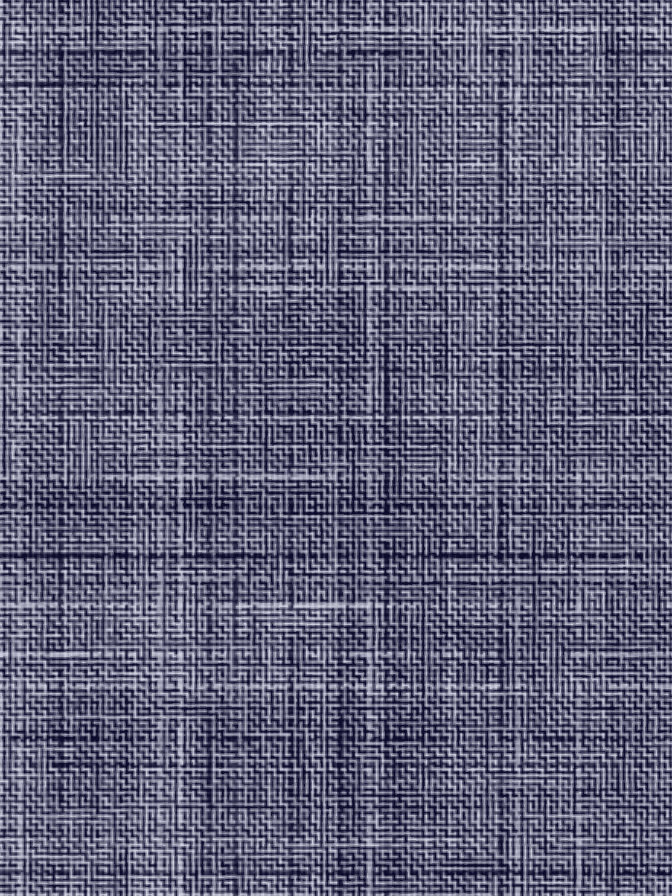
Write a Shadertoy shader that draws this texture.

```glsl
// Woven navy and pale grey suiting cloth: a fine irregular grid of hairlines and small steps.

const float YARNS_PER_HEIGHT = 308.0;
const vec3  NAVY = vec3(0.045, 0.042, 0.170);
const vec3  PALE = vec3(0.750, 0.752, 0.820);
const float DARK_YARN = -0.02;     // tone of the two yarn kinds, 0 navy to 1 pale
const float LIGHT_YARN = 0.96;
const float SHOW_THROUGH = 0.20;   // share of the covered yarn that stays visible
const float GROUP_SIZE = 9.0;      // yarns between slips of the colour order
const float YARN_VARIATION = 0.30; // random tone of single yarns
const float BAND_STRENGTH = 0.20;  // broad streaks
const float SLUB_STRENGTH = 0.28;  // changes along one yarn
const float FLOAT_BIAS = 1.7;      // how far streaks turn twill into hairlines
const float FLOAT_JITTER = 0.5;    // irregularity of single crossings
const float WOBBLE = 0.22;         // thread displacement, in yarns
const float SOFTNESS = 0.95;       // blur width, in yarns
const float CLOUD_STRENGTH = 0.07;
const int   TAPS = 4;

float hash(vec2 p) {
    vec3 q = fract(p.xyx * vec3(0.1031, 0.1030, 0.0973));
    q += dot(q, q.yzx + 33.33);
    return fract((q.x + q.y) * q.z);
}

vec2 gradient(vec2 cell) {
    float angle = 6.2832 * hash(cell);
    return vec2(cos(angle), sin(angle));
}

// Gradient noise, roughly -0.7 to 0.7
float noise(vec2 p) {
    vec2 i = floor(p), f = p - i;
    vec2 u = f * f * f * (f * (f * 6.0 - 15.0) + 10.0);
    vec2 e = vec2(1.0, 0.0);
    float low  = mix(dot(gradient(i), f), dot(gradient(i + e), f - e), u.x);
    float high = mix(dot(gradient(i + e.yx), f - e.yx),
                     dot(gradient(i + 1.0), f - 1.0), u.x);
    return mix(low, high, u.y);
}

// Streaks shared by neighbouring yarns, with a slow drift along them
float band(float yarn, float along, float seed) {
    return noise(vec2(yarn * 0.21 + seed, along * 0.009 + seed))
         + 0.7 * noise(vec2(yarn * 0.053 + seed, along * 0.004 + 7.3));
}

// Alternating colour order with irregular slips, plus the unevenness of spun yarn
float yarnTone(float yarn, float along, float seed) {
    float group = floor(yarn / GROUP_SIZE + 0.8 * noise(vec2(yarn * 0.07, seed)));
    float slip = step(0.5, hash(vec2(group, seed)));
    float isLight = mod(yarn + slip, 2.0);
    float tone = mix(DARK_YARN, LIGHT_YARN, isLight);
    tone += YARN_VARIATION * (hash(vec2(yarn, seed + 3.0)) - 0.5);
    tone += BAND_STRENGTH * band(yarn, along, seed);
    return tone + SLUB_STRENGTH * noise(vec2(yarn * 5.37 + seed, along * 0.23));
}

// Narrow groups of threads that ride on top of the crossing set
float lift(float yarn, float along, float seed) {
    return noise(vec2(yarn * 0.29 + seed, along * 0.028 + seed));
}

// Two-up two-down twill, broken by lifted threads and loose crossings
float weave(vec2 p) {
    vec2 cell = floor(p);
    float warp = yarnTone(cell.x, p.y, 11.0);
    float weft = yarnTone(cell.y, p.x, 47.0);
    float twill = mod(cell.x - cell.y, 4.0) < 2.0 ? 0.5 : -0.5;
    float bias = FLOAT_BIAS * (lift(cell.x, cell.y, 5.3) - lift(cell.y, cell.x, 31.7));
    bias += FLOAT_JITTER * (hash(cell + 17.0) - 0.5);
    float warpOnTop = smoothstep(-0.25, 0.25, twill + bias);
    return mix(weft, warp, mix(SHOW_THROUGH, 1.0 - SHOW_THROUGH, warpOnTop));
}

void mainImage(out vec4 fragColor, in vec2 fragCoord) {
    vec2 uv = fragCoord / iResolution.y;
    vec2 p = uv * YARNS_PER_HEIGHT;

    // Slightly uneven threads
    p += WOBBLE * vec2(noise(p * vec2(0.09, 0.19)),
                       noise(p * vec2(0.19, 0.09) + 19.0));

    // Soft box filter over the yarns
    float width = max(SOFTNESS, YARNS_PER_HEIGHT / iResolution.y);
    float tone = 0.0;
    for (int y = 0; y < TAPS; y++) {
        for (int x = 0; x < TAPS; x++) {
            vec2 tap = (vec2(x, y) + 0.5) / float(TAPS) - 0.5;
            tone += weave(p + tap * width);
        }
    }
    tone /= float(TAPS * TAPS);

    // Broad light and fine fibre grain
    tone += CLOUD_STRENGTH * noise(uv * 3.0 + 4.0);
    tone += 0.04 * (smoothstep(0.6, 1.0, uv.y) - 0.2);
    tone += 0.08 * noise(p * 0.9 + 61.0);

    fragColor = vec4(mix(NAVY, PALE, clamp(tone, 0.0, 1.08)), 1.0);
}
```
